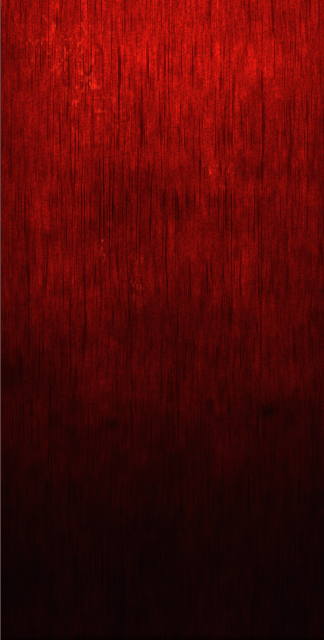
This texture is drawn by a Shadertoy shader. Its source:

```glsl
// Dark red stained wood: a vertical glow fading to near black at the foot,
// crossed by stretched value noise for grain, hair-thin broken pores, mottling,
// two faint knots and small worn flecks; a pale hairline runs down the left.
#define FOOT_LIGHT 0.078
#define HEAD_LIGHT 0.595
#define FADE_POWER 1.0
#define GRAIN_DEPTH 0.30
#define PORE_DEPTH 0.46
#define BLOTCH_DEPTH 0.42
#define MOTTLE_DEPTH 0.46
#define SPECK_DEPTH 0.30
#define FLECK_GAIN 0.34
#define EDGE_WIDTH 0.0024
#define EDGE_COLOR vec3(0.40, 0.31, 0.31)

float hash(vec2 p) {
    vec3 q = fract(vec3(p.xyx) * 0.1031);
    q += dot(q, q.yzx + 33.33);
    return fract((q.x + q.y) * q.z);
}

float noise(vec2 p) {
    vec2 i = floor(p), f = fract(p);
    f = f * f * (3.0 - 2.0 * f);
    return mix(mix(hash(i), hash(i + vec2(1, 0)), f.x),
               mix(hash(i + vec2(0, 1)), hash(i + vec2(1, 1)), f.x), f.y);
}

float fbm(vec2 p) {
    float sum = 0.0, amp = 0.5;
    for (int i = 0; i < 4; i++) {
        sum += amp * noise(p);
        p = p * 2.03 + 17.3;
        amp *= 0.5;
    }
    return sum / 0.9375;
}

// Soft elliptical spot: 1 at the centre, falling away over the radii.
float spot(vec2 p, vec2 centre, vec2 radii) {
    vec2 d = (p - centre) / radii;
    return exp(-dot(d, d));
}

float baseLight(vec2 uv) {
    float rise = pow(uv.y, FADE_POWER) * smoothstep(0.03, 0.56, uv.y);
    float light = FOOT_LIGHT + HEAD_LIGHT * rise;
    // Broad glows and shades
    light += 0.12 * spot(uv, vec2(0.66, 0.91), vec2(0.26, 0.10));
    light += 0.07 * spot(uv, vec2(0.25, 0.89), vec2(0.16, 0.10));
    light += 0.04 * spot(uv, vec2(0.20, 0.57), vec2(0.15, 0.07));
    light += 0.04 * spot(uv, vec2(0.85, 0.57), vec2(0.15, 0.07));
    light *= 1.0 - 0.18 * spot(uv, vec2(0.52, 0.49), vec2(0.18, 0.06));
    light *= 1.0 - 0.16 * spot(uv, vec2(0.42, 0.69), vec2(0.16, 0.09));
    light *= 1.0 - 0.22 * spot(uv, vec2(0.05, 0.42), vec2(0.16, 0.06));
    // Darker sides
    float side = abs(uv.x - 0.5) * 2.0;
    return light * (1.0 - 0.22 * side * side * side);
}

float woodGrain(float x, float y) {
    float fibre = 0.25 * noise(vec2(x * 30.0, y * 2.5))
                + 0.30 * noise(vec2(x * 95.0, y * 9.0))
                + 0.45 * noise(vec2(x * 230.0, y * 28.0));
    return 1.0 + GRAIN_DEPTH * 2.0 * (fibre - 0.5);
}

// Thin dark lines of mixed length, densest in the upper middle.
float pores(float x, vec2 p) {
    float dense = spot(p, vec2(0.39, 1.45), vec2(0.17, 0.36))
                + 0.7 * spot(p, vec2(0.66, 1.50), vec2(0.10, 0.22));
    float hair = noise(vec2(x * 250.0, p.y * 11.0 + 40.0));
    float line = noise(vec2(x * 210.0 + 23.0, p.y * 4.5));
    float broken = smoothstep(0.1, 0.7, noise(vec2(x * 90.0 + 9.0, p.y * 22.0)));
    float cut = 0.66 - 0.09 * min(dense, 1.0);
    return mix(0.4, 1.0, broken)
         * min(0.7 * smoothstep(cut, 0.92, hair)
             + smoothstep(cut + 0.10, 0.93, line), 1.0)
         * (0.75 + 0.4 * dense);
}

// Tiny chipped highlights gathered in a few worn places.
float flecks(vec2 p, vec2 uv) {
    float worn = spot(uv, vec2(0.32, 0.63), vec2(0.018, 0.035))
               + 0.7 * spot(uv, vec2(0.67, 0.73), vec2(0.05, 0.025))
               + 0.6 * spot(uv, vec2(0.18, 0.94), vec2(0.12, 0.05))
               + 0.6 * spot(uv, vec2(0.28, 0.84), vec2(0.09, 0.07))
               + 0.4 * spot(uv, vec2(0.42, 0.57), vec2(0.04, 0.05));
    float chip = 0.6 * noise(p * vec2(170.0, 95.0) + 71.0)
               + 0.4 * noise(p * vec2(60.0, 38.0) + 12.0);
    return min(worn, 1.0) * smoothstep(0.60, 0.82, chip);
}

void mainImage(out vec4 fragColor, in vec2 fragCoord) {
    vec2 uv = fragCoord / iResolution.xy;
    vec2 p = fragCoord / iResolution.x;
    float x = p.x + 0.008 * noise(p * vec2(6.0, 5.0));

    // Stain, mottling and grain
    float light = baseLight(uv);
    float blotch = fbm(p * vec2(6.0, 7.5) + 3.7) - 0.5;
    float mottle = fbm(p * vec2(34.0, 25.0) + 8.1) - 0.5;
    light *= 1.0 + BLOTCH_DEPTH * blotch * (1.4 - 0.9 * uv.y);
    light *= 1.0 + MOTTLE_DEPTH * mottle * (1.2 - 0.6 * uv.y);
    light *= woodGrain(x, p.y);
    light *= 1.0 - PORE_DEPTH * pores(x, p);
    light *= 1.0 + SPECK_DEPTH * (noise(p * vec2(250.0, 230.0)) - 0.5);

    // Knots and worn flecks
    light *= 1.0 - 0.45 * spot(uv, vec2(0.35, 0.337), vec2(0.024, 0.010));
    light *= 1.0 - 0.45 * spot(uv, vec2(0.83, 0.357), vec2(0.024, 0.010));
    float chips = flecks(p, uv);
    light += FLECK_GAIN * chips;

    // Red stain, warming as it brightens
    float warm = light * light;
    vec3 color = vec3(light, 0.013 + 0.11 * warm, 0.014 + 0.06 * warm);
    color += chips * vec3(0.0, 0.07, 0.04);

    // Dark foot and pale hairline on the left
    float pixel = 1.0 / iResolution.x;
    float edge = clamp((EDGE_WIDTH - p.x) / pixel + 0.5, 0.0, 1.0);
    color *= 0.6 + 0.4 * smoothstep(0.0, 0.008, uv.y);
    color = mix(color, EDGE_COLOR, edge);
    fragColor = vec4(clamp(color, 0.0, 1.0), 1.0);
}
```
